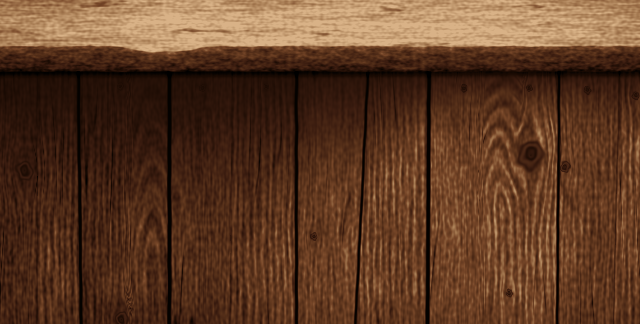
Give the GLSL for this texture, as a Shadertoy shader.

```glsl
// A pale rough-edged wooden shelf above a wall of dark, worn vertical planks.
// Grain is a coordinate bent by knots and arches, then cut into ridges;
// every part yields a tone that is looked up in one wood colour ramp.
const float SHELF_LIP = 0.857;   // front edge of the top surface
const float SHELF_BASE = 0.779;  // underside of the shelf
const float RIDGE_RATE = 47.0;   // growth rings per unit height
const float RIDGE_GAIN = 1.3;
const float FIBRE_GAIN = 1.25;
const float CRACK_DEPTH = 1.5;
const float TAU = 6.28319;
const vec3 WOOD[6] = vec3[6](
    vec3(0.10, 0.04, 0.01), vec3(0.23, 0.11, 0.06), vec3(0.34, 0.19, 0.10),
    vec3(0.47, 0.28, 0.16), vec3(0.65, 0.48, 0.32), vec3(0.85, 0.70, 0.53));
// Seam: x position, half width, slant
const vec3 SEAMS[9] = vec3[9](
    vec3(0.115, 0.0012, 0.0), vec3(0.246, 0.005, -0.012), vec3(0.523, 0.006, 0.0),
    vec3(0.713, 0.001, 0.01), vec3(0.915, 0.005, 0.0), vec3(1.117, 0.004, 0.05),
    vec3(1.322, 0.006, 0.006), vec3(1.723, 0.004, 0.008), vec3(1.903, 0.002, 0.025));
// Plank: tone offset, ridge strength
const vec2 PLANKS[10] = vec2[10](
    vec2(-0.2, 0.15), vec2(0.1, 0.45), vec2(0.0, 0.35), vec2(0.0, 0.12), vec2(0.0, 0.55),
    vec2(0.2, 0.18), vec2(0.0, 0.5), vec2(0.2, 0.55), vec2(-0.1, 0.25), vec2(0.1, 0.5));
// Knots and nail holes: centre, radius
const vec3 KNOTS[13] = vec3[13](
    vec3(0.077, 0.474, 0.034), vec3(1.638, 0.52, 0.05), vec3(1.744, 0.485, 0.019),
    vec3(0.375, 0.015, 0.026), vec3(1.572, 0.095, 0.013), vec3(0.969, 0.27, 0.013),
    vec3(0.372, 0.733, 0.013), vec3(0.625, 0.728, 0.013), vec3(0.822, 0.733, 0.01),
    vec3(1.432, 0.728, 0.013), vec3(1.634, 0.728, 0.012), vec3(1.813, 0.722, 0.014),
    vec3(1.962, 0.705, 0.014));
// Arched grain: axis x, arch top, half width, steepness
const vec4 ARCHES[2] = vec4[2](vec4(0.47, 0.1, 0.09, 0.16), vec4(1.555, 0.36, 0.085, 0.32));

vec2 hashDirection(vec2 cell) {
    float a = TAU * fract(sin(dot(cell, vec2(127.1, 311.7))) * 43758.5);
    return vec2(cos(a), sin(a));
}
float noise(vec2 p) {  // gradient noise
    vec2 i = floor(p), f = fract(p), e = vec2(0, 1);
    vec2 u = f * f * f * (f * (f * 6.0 - 15.0) + 10.0);
    return mix(
        mix(dot(hashDirection(i), f), dot(hashDirection(i + e.yx), f - e.yx), u.x),
        mix(dot(hashDirection(i + e), f - e), dot(hashDirection(i + 1.0), f - 1.0), u.x), u.y);
}
float fbm(vec2 p) {
    float sum = 0.0, gain = 1.0;
    for (int i = 0; i < 4; i++, p = p * 2.03 + 17.3, gain *= 0.55) sum += gain * noise(p);
    return sum;
}
vec3 woodRamp(float tone) {
    float t = clamp(tone, 0.0, 5.0);
    int i = min(int(t), 4);
    return mix(WOOD[i], WOOD[i + 1], t - float(i)) * smoothstep(-1.0, 0.0, tone);
}
// Horizontal coordinate, spread around knots and folded into arches
float grainCoord(vec2 p) {
    float x = p.x + 0.012 * noise(p * vec2(5.0, 2.2));
    for (int i = 0; i < 13; i++) {
        vec2 d = (p - KNOTS[i].xy) / (KNOTS[i].z * vec2(1.5, 2.6));
        x -= 0.9 * (p.x - KNOTS[i].x) * exp(-dot(d, d));
    }
    float g = x;
    for (int i = 0; i < 2; i++) {
        vec4 a = ARCHES[i];
        float arch = length(vec2(x - a.x, max(p.y - a.y, 0.0) * a.w));
        g = mix(g, a.x + arch, smoothstep(a.z, a.z * 0.65, abs(x - a.x)));
    }
    return g + 0.012 * noise(vec2(g * 14.0, p.y * 0.7));
}
float wallTone(vec2 p, float px) {
    int id = 0;
    float gap = 0.0;
    float wobble = 0.002 * noise(p * vec2(3.0, 14.0));
    for (int i = 0; i < 9; i++) {
        vec3 s = SEAMS[i];
        float d = p.x - s.x - s.z * (p.y - 0.4) + wobble;
        if (d > 0.0) id = i + 1;
        gap = max(gap, smoothstep(s.y + px, s.y - px, abs(d)) * min(1.0, s.y * 260.0));
    }
    // Light falls off to the left and beneath the shelf
    float lit = mix(1.5, 2.65, smoothstep(0.1, 1.35, p.x)) - 0.3 * smoothstep(1.7, 2.0, p.x);
    float reach = mix(0.22, 0.58, smoothstep(0.8, 1.5, p.x));
    float light = mix(0.14, 1.0, smoothstep(0.82, reach, p.y));
    light *= 1.0 - 0.15 * smoothstep(0.12, 0.0, p.y);
    float seed = float(id);
    float tone = lit + PLANKS[id].x + 0.6 * fbm(p * vec2(7.0, 2.5) + seed * 5.3);
    // Ridges, fibres and splits
    float g = grainCoord(p), ridge = PLANKS[id].y * RIDGE_GAIN;
    if (id == 7) ridge *= mix(0.15, 1.0, smoothstep(1.46, 1.53, p.x));
    tone += ridge * sin(TAU * RIDGE_RATE * g + 2.0 * noise(p * vec2(30.0, 6.0)));
    tone += FIBRE_GAIN * (noise(vec2(g * 130.0, p.y * 12.0)) + 0.9 * noise(p * vec2(110.0, 55.0)));
    float split = abs(noise(vec2(g * 22.0 + seed * 3.7, p.y * 1.3)));
    tone -= CRACK_DEPTH * smoothstep(0.05, 0.0, split) * smoothstep(0.0, 0.3, noise(p * vec2(8.0, 3.0) + 31.0));
    // Knots with rings and a dark heart
    for (int i = 0; i < 13; i++) {
        vec2 d = (p - KNOTS[i].xy) * vec2(1.0, 0.85) / KNOTS[i].z;
        float r = length(d) + 0.3 * noise(d * 1.6 + float(i));
        float rings = 0.9 + 0.5 * sin(r * 15.0) - 0.9 * smoothstep(0.5, 0.1, r);
        tone = mix(tone, rings, 0.85 * smoothstep(1.0, 0.65, r));
    }
    tone = mix(tone * light, -0.75, gap);
    return tone - 1.1 * smoothstep(SHELF_BASE - 0.025, SHELF_BASE, p.y);
}
float topTone(vec2 p) {
    float tone = 4.85 - 0.7 * smoothstep(0.45, 1.0, abs(p.x - 1.05)) - 0.35 * smoothstep(0.93, 1.0, p.y);
    tone += 0.6 * fbm(vec2(p.x * 3.0, p.y * 45.0)) + 0.75 * noise(p * vec2(16.0, 140.0));
    float stain = noise(vec2(p.x * 4.5, p.y * 26.0) + 9.0) + 0.3 * noise(p * vec2(25.0, 90.0));
    return tone - 1.2 * smoothstep(0.35, 0.6, stain) + 0.7 * noise(p * vec2(70.0, 115.0));
}
float rimTone(vec2 p, float h) {
    float tone = mix(0.9, 2.1, smoothstep(0.0, 0.9, h)) - 0.3 * smoothstep(0.5, 1.0, abs(p.x - 1.0));
    tone += 1.2 * fbm(p * vec2(18.0, 55.0)) + 1.1 * noise(p * vec2(70.0, 115.0));
    return tone + 0.6 * smoothstep(0.8, 0.95, h) - 0.8 * smoothstep(0.15, 0.0, h);
}
void mainImage(out vec4 fragColor, in vec2 fragCoord) {
    vec2 p = fragCoord / iResolution.y;
    float px = 1.0 / iResolution.y;
    // Shelf outline, chipped left of centre
    float chip = smoothstep(0.36, 0.47, p.x) * smoothstep(0.65, 0.54, p.x);
    float lip = SHELF_LIP - 0.018 * chip + 0.004 * fbm(vec2(p.x * 9.0, 2.0));
    float base = SHELF_BASE + 0.003 * fbm(vec2(p.x * 7.0, 8.0));
    float rim = rimTone(p, (p.y - base) / (lip - base));
    float tone = mix(wallTone(p, px), rim, smoothstep(base - px, base + px, p.y));
    tone = mix(tone, topTone(p), smoothstep(lip - px, lip + px, p.y));
    fragColor = vec4(woodRamp(tone), 1.0);
}
```
